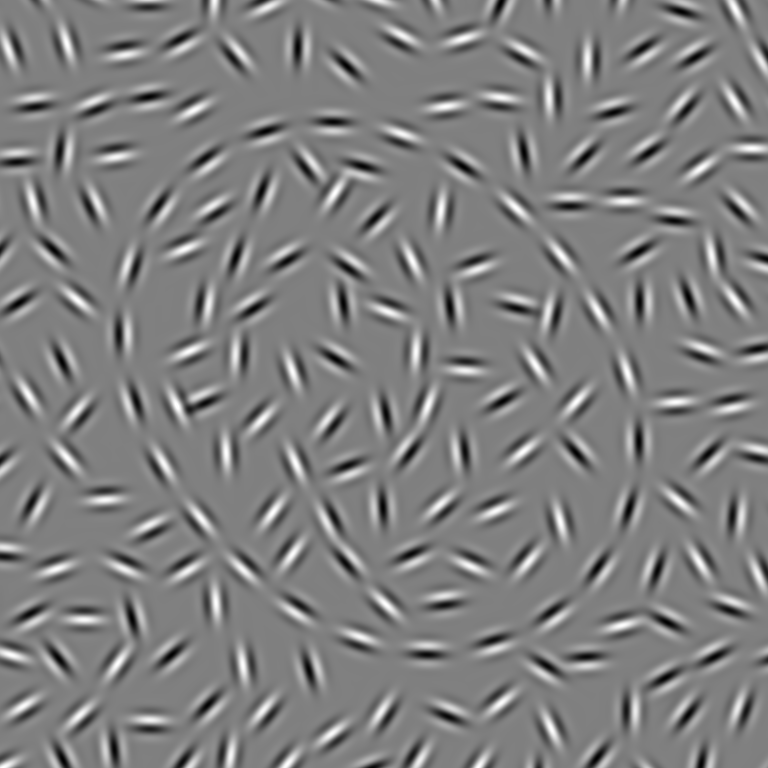
This pattern is drawn by a Shadertoy shader. Its source:

```glsl
// Scattered Gabor patches with a closed, tilted oval of aligned patches among them.

const float TAU = 6.2831853;
const float SPACING = 0.077;              // lattice pitch of the scattered patches
const vec2 OVAL_CENTER = vec2(0.495);
const float OVAL_TILT = 2.3;

vec2 hash2(vec2 p) {
    vec3 q = fract(vec3(p.xyx) * vec3(0.1031, 0.1030, 0.0973));
    q += dot(q, q.yzx + 33.33);
    return fract((q.xx + q.yz) * q.zy);
}

// Striped wave under an elongated Gaussian; stripes run along the angle.
float gabor(vec2 d, float angle, float phase) {
    vec2 dir = vec2(cos(angle), sin(angle));
    float along = dot(d, dir), across = dot(d, vec2(-dir.y, dir.x));
    float envelope = exp(-0.5 * (pow(along / 0.0161, 2.0) + pow(across / 0.0108, 2.0)));
    return 0.5 * envelope * cos(TAU * across / 0.0277 + phase);
}

float ovalRadius(float angle) {
    return 0.331 + 0.041 * cos(2.0 * (angle - OVAL_TILT));
}

// Point on the oval, with s warped for nearly even arc length.
vec2 ovalPoint(float s) {
    float angle = s - 0.062 * sin(2.0 * (s - OVAL_TILT));
    return OVAL_CENTER + ovalRadius(angle) * vec2(cos(angle), sin(angle));
}

vec2 latticePoint(vec2 cell) {
    return SPACING * vec2(cell.x + 0.5 * mod(cell.y, 2.0), 0.866 * cell.y);
}

vec2 jitteredPoint(vec2 cell) {
    return latticePoint(cell) + SPACING * 0.6 * (hash2(cell + 71.0) - 0.5);
}

// Jittered point pushed away from neighbours that come too close.
vec2 relaxedPoint(vec2 cell) {
    vec2 p = jitteredPoint(cell), push = vec2(0.0);
    for (int j = -1; j <= 1; j++)
    for (int i = -1; i <= 1; i++) {
        if (i == 0 && j == 0) continue;
        vec2 away = p - jitteredPoint(cell + vec2(i, j));
        float dist = max(length(away), 1e-4);
        push += 0.5 * max(0.072 - dist, 0.0) * away / dist;
    }
    return p + push;
}

// Randomly turned patches that leave a clear lane around the oval.
float scatteredPatches(vec2 uv) {
    float sum = 0.0;
    float row = floor(uv.y / (0.866 * SPACING) + 0.5);
    vec2 home = vec2(floor(uv.x / SPACING), row);
    for (int j = -2; j <= 2; j++)
    for (int i = -2; i <= 2; i++) {
        vec2 cell = home + vec2(i, j);
        if (distance(uv, latticePoint(cell)) > 0.125) continue;
        vec2 p = relaxedPoint(cell);
        vec2 radial = p - OVAL_CENTER;
        float gap = length(radial) - ovalRadius(atan(radial.y, radial.x));
        if (abs(gap) < 0.036) continue;
        p += normalize(radial) * sign(gap) * max(0.055 - abs(gap), 0.0);
        vec2 turn = hash2(cell + 213.0) * TAU;
        sum += gabor(uv - p, turn.x, turn.y);
    }
    return sum;
}

// Evenly spaced patches that follow the tangent of the oval.
float ovalPatches(vec2 uv) {
    float sum = 0.0;
    for (int k = 0; k < 24; k++) {
        float s = (float(k) + 0.45) * TAU / 24.0;
        vec2 p = ovalPoint(s);
        vec2 tangent = ovalPoint(s + 0.01) - ovalPoint(s - 0.01);
        float phase = TAU * hash2(vec2(k, 401)).x;
        sum += gabor(uv - p, atan(tangent.y, tangent.x), phase);
    }
    return sum;
}

void mainImage(out vec4 fragColor, in vec2 fragCoord) {
    vec2 uv = fragCoord / iResolution.xy;
    float grey = 0.5 + scatteredPatches(uv) + ovalPatches(uv);
    fragColor = vec4(vec3(clamp(grey, 0.0, 1.0)), 1.0);
}
```
